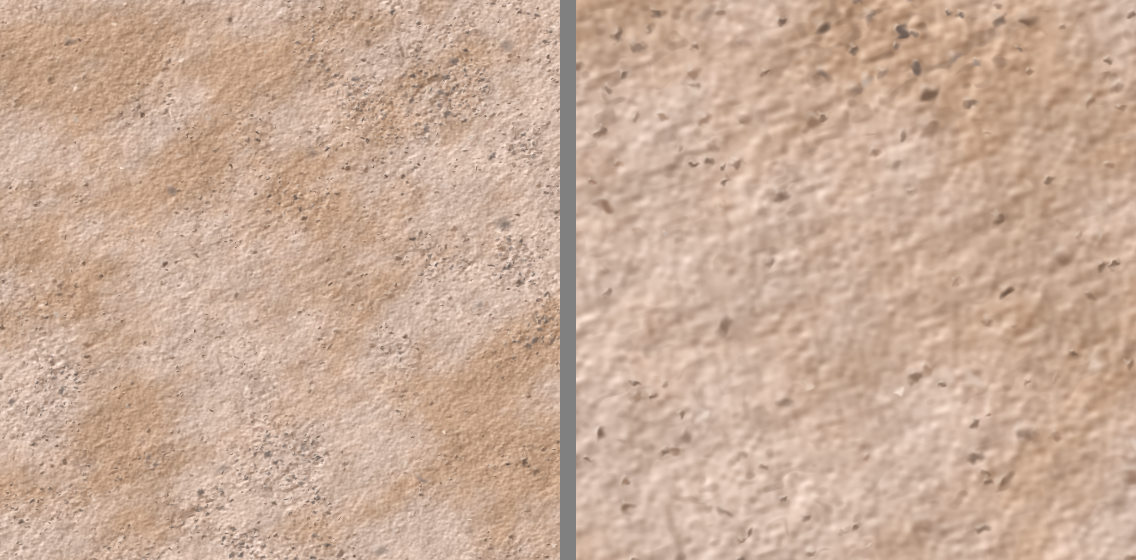
Left, the full canvas; right, a detail of the centre.
This texture is drawn by a three.js fragment shader. Its source:

```glsl
varying vec2 vUv;

const vec3 PALE_DUST = vec3(0.848, 0.746, 0.684);
const vec3 TAN_SAND = vec3(0.772, 0.635, 0.530);
const vec3 BROWN_GRIT = vec3(0.46, 0.35, 0.28);
const vec3 GREY_STONE = vec3(0.43, 0.38, 0.36);
const vec3 CHALK = vec3(0.92, 0.86, 0.81);

float hash(vec2 p) {
  vec3 q = fract(vec3(p.xyx) * 0.1031);
  q += dot(q, q.yzx + 33.33);
  return fract((q.x + q.y) * q.z);
}

vec2 hash2(vec2 p) {
  return vec2(hash(p), hash(p + 57.3));
}

mat2 rotation(float angle) {
  float c = cos(angle), s = sin(angle);
  return mat2(c, -s, s, c);
}

float noise(vec2 p) {
  vec2 i = floor(p), f = fract(p);
  f = f * f * (3.0 - 2.0 * f);
  float low = mix(hash(i), hash(i + vec2(1.0, 0.0)), f.x);
  float high = mix(hash(i + vec2(0.0, 1.0)), hash(i + 1.0), f.x);
  return mix(low, high, f.y);
}

float fbm(vec2 p) {
  float sum = 0.0, gain = 0.5;
  for (int i = 0; i < 5; i++) {
    sum += gain * noise(p);
    p = rotation(0.6) * p * 2.03 + 11.7;
    gain *= 0.55;
  }
  return sum;
}

float blob(vec2 p, vec2 center, vec2 radius) {
  vec2 d = (p - center) / radius;
  return exp(-dot(d, d));
}

// Slope of a noise height field toward the light, grains stretched along a direction
float relief(vec2 p, float scale, float angle, float stretch) {
  vec2 q = rotation(angle) * p * scale;
  q.x /= stretch;
  vec2 toLight = vec2(-0.2, 0.45);
  return noise(q + toLight) - noise(q - toLight);
}

// Soft irregular stones on a jittered grid, each with a lit side
vec3 addStones(vec3 ground, vec2 p, float cells, float density, vec2 sizes, vec3 tint, float opacity) {
  vec2 q = p * cells;
  q += 0.3 * (vec2(noise(q * 3.1), noise(q * 3.1 + 40.0)) - 0.5);
  vec2 cell = floor(q);
  for (int y = -1; y <= 1; y++) {
    for (int x = -1; x <= 1; x++) {
      vec2 id = cell + vec2(float(x), float(y));
      vec2 key = id + cells * 3.7;
      float present = smoothstep(0.0, 0.06, density - hash(key + 19.1));
      float pick = hash(key + 83.0);
      float radius = mix(sizes.x, sizes.y, pick * pick);
      vec2 offset = q - id - 0.5 - 0.7 * (hash2(key) - 0.5);
      vec2 local = rotation(0.4 + 1.6 * (hash(key + 7.0) - 0.5)) * offset;
      float d = length(local * vec2(0.75, 1.25));
      float body = 1.0 - smoothstep(radius * 0.2, radius * 1.3, d);
      float litSpot = length(offset - radius * vec2(-0.6, 0.9));
      float lit = 1.0 - smoothstep(0.0, radius, litSpot);
      vec3 stone = tint * mix(0.8, 1.3, hash(key + 31.0));
      ground = mix(ground, CHALK, 0.4 * lit * present);
      ground = mix(ground, stone, opacity * body * present);
    }
  }
  return ground;
}

void main() {
  vec2 p = vUv;

  // Broad patches of tan sand and pale dust
  float sandy = blob(p, vec2(0.24, 0.78), vec2(0.32, 0.33));
  sandy += 0.9 * blob(p, vec2(0.93, 0.24), vec2(0.24, 0.16));
  sandy += 0.5 * blob(p, vec2(0.18, 0.2), vec2(0.2, 0.1));
  float patches = fbm(rotation(0.5) * p * vec2(6.0, 9.0) + 3.0) - 0.55;
  float tanAmount = smoothstep(0.1, 0.8, 0.55 * sandy + 1.7 * patches + 0.2);
  vec3 color = mix(PALE_DUST, TAN_SAND, tanAmount);
  color *= 1.0 + 0.16 * (fbm(rotation(0.45) * p * vec2(17.0, 26.0) + 21.0) - 0.55);

  // Where loose grit gathers
  float gritty = blob(p, vec2(0.88, 0.84), vec2(0.34, 0.27));
  gritty += 0.8 * blob(p, vec2(0.03, 0.32), vec2(0.15, 0.12));
  gritty += 0.7 * blob(p, vec2(0.45, 0.08), vec2(0.28, 0.15));
  gritty += 0.7 * blob(p, vec2(0.82, 0.46), vec2(0.22, 0.13));
  float clumps = smoothstep(0.4, 0.75, fbm(p * 11.0 + 70.0));
  float grit = clamp(clumps * (0.3 + gritty) + 0.15 * gritty, 0.0, 1.0);

  // Slanting ridges and crisp grain
  float rough = 0.85 + 0.5 * grit;
  float shade = 0.055 * relief(p, 85.0, 0.5, 2.0);
  shade += 0.105 * relief(p + 5.0, 170.0, 0.45, 1.7);
  shade += 0.115 * relief(p + 9.0, 270.0, 0.3, 1.2);
  shade += 0.05 * (noise(p * 230.0) - 0.5);
  color += shade * rough * vec3(0.95, 1.0, 1.02);

  // Broken shadowed crevices between the grains
  vec2 along = rotation(0.45) * p * vec2(80.0, 150.0);
  float crevice = smoothstep(0.6, 0.95, noise(along + 1.6 * noise(p * 110.0)));
  float speckle = smoothstep(0.62, 0.95, noise(rotation(0.3) * p * vec2(130.0, 190.0) + 33.0));
  color = mix(color, BROWN_GRIT, crevice * (0.12 + 0.32 * grit));
  color = mix(color, BROWN_GRIT, speckle * (0.12 + 0.42 * grit));

  // Grit, pebbles and a few larger stones
  vec3 gritTint = mix(BROWN_GRIT, GREY_STONE, smoothstep(0.1, 0.7, grit));
  color = addStones(color, p, 115.0, 0.04 + 0.36 * grit, vec2(0.25, 0.5), gritTint, 0.65);
  color = addStones(color, p, 62.0, 0.04 + 0.24 * grit, vec2(0.2, 0.42), gritTint * 0.9, 0.78);
  color = addStones(color, p, 17.0, 0.04 + 0.07 * grit, vec2(0.11, 0.23), GREY_STONE, 0.75);

  // Scattered chalky flecks
  color = addStones(color, p + 0.37, 60.0, 0.06, vec2(0.12, 0.3), CHALK, 0.6);

  gl_FragColor = vec4(clamp(color, 0.0, 1.0), 1.0);
}
```
